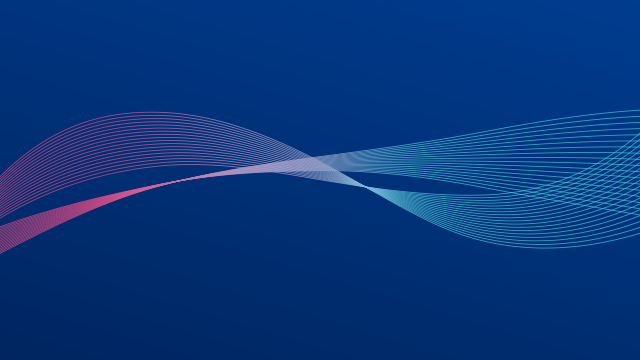
Reproduce this background procedurally as a WebGL 1 fragment shader.

```glsl
precision highp float;

uniform vec2 u_resolution;

// Cubic through a to b with end slopes ma and mb, t in 0..1
vec4 hermite(vec4 a, vec4 ma, vec4 b, vec4 mb, float t) {
  float s = 1.0 - t;
  return s * s * ((1.0 + 2.0 * t) * a + t * ma)
       + t * t * ((3.0 - 2.0 * t) * b - s * mb);
}

// Heights of the ribbon edges: arched ribbon in xy, rising ribbon in zw
vec4 ribbonEdges(float x) {
  vec4 y0 = vec4(0.509, 0.394, 0.296, 0.370);
  vec4 m0 = vec4(0.444, 0.267, 0.231, 0.160);
  vec4 y1 = vec4(0.688, 0.539, 0.484, 0.488);
  vec4 m1 = vec4(-0.013, 0.044, 0.120, 0.089);
  vec4 y2 = vec4(0.551, 0.501, 0.565, 0.526);
  vec4 m2 = vec4(-0.231, -0.076, 0.058, 0.004);
  vec4 y3 = vec4(0.333, 0.458, 0.632, 0.481);
  vec4 m3 = vec4(-0.111, 0.009, 0.084, -0.084);
  vec4 y4 = vec4(0.352, 0.630, 0.694, 0.403);
  vec4 m4 = vec4(0.133, 0.378, 0.027, -0.076);
  float t = x * 4.0;
  if (t < 1.0) return hermite(y0, m0, y1, m1, t);
  if (t < 2.0) return hermite(y1, m1, y2, m2, t - 1.0);
  if (t < 3.0) return hermite(y2, m2, y3, m3, t - 2.0);
  return hermite(y3, m3, y4, m4, t - 3.0);
}

// Pink through lavender to cyan along the ribbons
vec3 lineColor(float x) {
  vec3 color = mix(vec3(0.88, 0.29, 0.52), vec3(0.66, 0.64, 0.80), smoothstep(0.12, 0.46, x));
  return mix(color, vec3(0.25, 0.80, 0.87), smoothstep(0.44, 0.72, x));
}

void main() {
  vec2 uv = gl_FragCoord.xy / u_resolution;
  float pixel = 1.0 / u_resolution.y;
  float aspect = u_resolution.x / u_resolution.y;

  // Diagonal blue backdrop
  vec3 color = mix(vec3(0.0, 0.145, 0.375), vec3(0.0, 0.235, 0.560), 0.35 * uv.x + 0.65 * uv.y);

  // Edge slopes turn vertical offsets into distances
  vec4 edges = ribbonEdges(uv.x);
  vec4 slopes = (ribbonEdges(uv.x + 0.001) - edges) / (0.001 * aspect);

  // Fine lines spread evenly between the two edges of each ribbon
  float lineWidth = 0.0024;
  float clear = 1.0;
  for (int i = 0; i < 18; i++) {
    float f = float(i) / 17.0;
    vec2 height = mix(edges.xz, edges.yw, f);
    vec2 slope = mix(slopes.xz, slopes.yw, f);
    vec2 dist = abs(uv.y - height) / sqrt(1.0 + slope * slope);
    vec2 cover = clamp(0.5 * (lineWidth + pixel) - dist, 0.0, min(lineWidth, pixel)) / pixel;
    vec2 gaps = 1.0 - 0.75 * cover;
    clear *= gaps.x * gaps.y;
  }

  gl_FragColor = vec4(mix(lineColor(uv.x), color, clear), 1.0);
}
```
